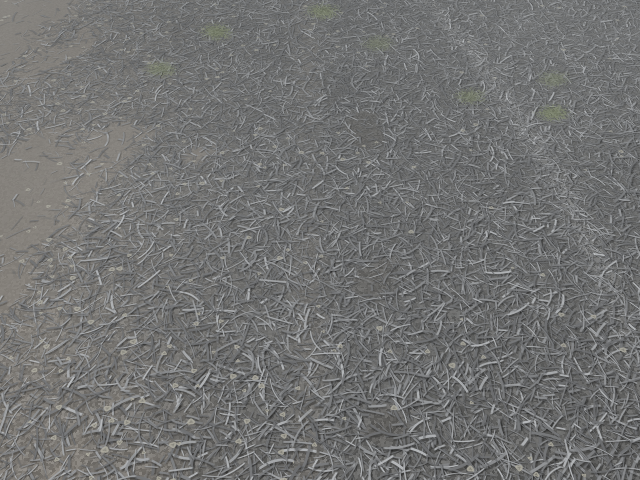
Give the GLSL for this texture, as a Shadertoy shader.

```glsl
const vec3 SOIL = vec3(0.515, 0.495, 0.468);
const vec3 LITTER = vec3(0.395, 0.395, 0.390);
const vec3 STRAW_DARK = vec3(0.425, 0.430, 0.437);
const vec3 STRAW_PALE = vec3(0.735, 0.745, 0.755);
const vec3 CHIP = vec3(0.69, 0.68, 0.63);
const vec3 WEED = vec3(0.46, 0.50, 0.35);
const vec3 HAZE = vec3(0.525, 0.538, 0.545);
const float TILT = 0.5;            // how strongly the ground recedes
const int STRAW_LAYERS = 10;
const float STRAW_CELL = 0.042;
const float STRAW_HALF_WIDTH = 0.0021;
const float SHADOW = 0.24;
const float CHIP_CELL = 0.045;
const float GRAIN_SIZE = 0.006;
const int HOLLOWS = 3;
const int WEEDS = 7;

vec4 hash4(vec2 p) {
    vec4 q = fract(p.xyxy * vec4(0.1031, 0.1030, 0.0973, 0.1099));
    q += dot(q, q.wzxy + 33.33);
    return fract((q.xxyz + q.yzzw) * q.zywx);
}

mat2 turn(float a) {
    float c = cos(a), s = sin(a);
    return mat2(c, s, -s, c);
}

// Layered sines, roughly -0.9 to 0.9
float waves(vec2 p) {
    float sum = 0.0, amp = 0.5;
    for (int i = 0; i < 5; i++) {
        sum += amp * sin(p.x + 1.6 * sin(p.y + float(i)));
        p = turn(1.1) * p * 1.9 + 2.3;
        amp *= 0.55;
    }
    return sum;
}

// Cellular grain: shade of the nearest scattered point
float grain(vec2 p) {
    vec2 cell = floor(p);
    float nearest = 9.0, shade = 0.0;
    for (int j = -1; j <= 1; j++)
    for (int i = -1; i <= 1; i++) {
        vec2 id = cell + vec2(i, j);
        vec4 h = hash4(id);
        float d = length(id + h.xy - p);
        if (d < nearest) { nearest = d; shade = h.z; }
    }
    return shade;
}

// Coverage of a thin band, keeping its area when below pixel size
float band(float d, float w, float blur) {
    float core = 1.0 - smoothstep(max(w - blur, 0.0), w + blur, d);
    return core * min(1.0, 2.0 * w / (w + blur));
}

// One layer of randomly turned, slightly bent stalks with shadows
vec3 addStraw(vec3 col, vec2 ground, float layer, float cover, vec2 pixel) {
    mat2 spin = turn(layer * 0.73);
    vec2 p = spin * ground + layer * 3.17;
    vec2 cell = floor(p / STRAW_CELL);
    for (int j = -1; j <= 1; j++)
    for (int i = -1; i <= 1; i++) {
        vec2 id = cell + vec2(i, j);
        vec4 h = hash4(id + layer * 57.0);
        vec4 k = hash4(id + layer * 31.0 + 400.0);
        float shown = smoothstep(-0.04, 0.04, cover - h.z);
        float angle = h.w * 6.2832;
        vec2 axis = vec2(cos(angle), sin(angle));
        vec2 normal = vec2(-axis.y, axis.x);
        vec2 q = p - (id + h.xy) * STRAW_CELL;
        float along = dot(q, axis);
        float across = dot(q, normal) + (k.x - 0.5) * 14.0 * along * along;
        float halfLen = STRAW_CELL * mix(0.25, 0.9, k.y * k.y);
        float w = STRAW_HALF_WIDTH * mix(0.5, 1.5, k.z * k.z);
        float blur = 0.65 * length((normal * spin) * pixel);
        float ends = 1.0 - smoothstep(halfLen - 0.003, halfLen + 0.003, abs(along));
        float side = dot(normal * spin, vec2(0.6, -0.8)) * w * 1.8;
        float shade = band(abs(across - side), w * 1.5, blur * 1.3);
        col *= 1.0 - SHADOW * shade * ends * shown;
        vec3 tone = mix(STRAW_DARK, STRAW_PALE, k.w * k.w);
        col = mix(col, tone, band(abs(across), w, blur) * ends * shown * 0.95);
    }
    return col;
}

// Pale round husks with a duller centre
vec3 addChips(vec3 col, vec2 ground, float amount, float blur) {
    vec2 cell = floor(ground / CHIP_CELL);
    for (int j = -1; j <= 1; j++)
    for (int i = -1; i <= 1; i++) {
        vec2 id = cell + vec2(i, j);
        vec4 h = hash4(id + 913.0);
        vec2 q = ground - (id + h.xy) * CHIP_CELL;
        float r = mix(0.004, 0.0085, h.w);
        float d = length(q * vec2(1.0, 1.2)) + 0.001 * sin(3.0 * atan(q.y, q.x) + 9.0 * h.x);
        float disc = 1.0 - smoothstep(r - blur, r + blur, d);
        float centre = 1.0 - smoothstep(0.0, r * 0.7, d);
        col = mix(col, CHIP * (1.0 - 0.22 * centre), disc * step(h.z, amount) * 0.85);
    }
    return col;
}

void mainImage(out vec4 fragColor, in vec2 fragCoord) {
    vec2 uv = fragCoord / iResolution.xy;
    float aspect = iResolution.x / iResolution.y;

    // Receding ground plane and its pixel footprint
    float s = 1.0 - TILT * uv.y;
    vec2 ground = vec2((uv.x - 0.5) * aspect, uv.y) / s;
    vec2 pixel = vec2(1.0 / s, 1.0 / (s * s)) / iResolution.y;

    // Bare soil, wheel tracks and hollows
    float left = 1.0 - smoothstep(0.0, 0.52, uv.x);
    float patches = waves(turn(0.45) * ground * vec2(5.5, 3.5) + 1.0);
    float bare = smoothstep(0.0, 0.4, left - 0.74 + 0.75 * patches);
    float drop = 1.0 - uv.y;
    float trackX = 0.667 + 0.66 * drop - 0.31 * drop * drop;
    float track = exp(-pow((uv.x - trackX) / (0.030 * s), 2.0)) * smoothstep(0.1, 0.5, uv.y);
    float rut = exp(-pow((uv.x - 0.48) / 0.028, 2.0)) * (0.7 + 0.5 * patches);
    float hollow = 0.0;
    for (int i = 0; i < HOLLOWS; i++) {
        vec2 c = vec2(0.60 - 0.015 * float(i), 0.12 + 0.30 * float(i));
        vec2 q = (uv - c) / vec2(0.042, 0.055);
        hollow = max(hollow, 1.0 - smoothstep(0.3, 1.1, length(q) + 0.35 * waves(ground * 28.0)));
    }

    // Ground under the stalks
    float speck = grain(ground / GRAIN_SIZE) - 0.5;
    float open = clamp(0.75 * left + bare + 0.4 * rut + 0.25 * hollow, 0.0, 1.0);
    vec3 col = mix(LITTER, SOIL, open) + speck * mix(0.16, 0.05, bare) * s;
    col *= 1.0 - 0.10 * hollow;

    float cover = mix(0.92, 0.55, left) * (1.0 - 0.92 * bare) * (1.0 - 0.75 * hollow);
    cover -= 0.22 * rut;
    for (int n = 0; n < STRAW_LAYERS; n++)
        col = addStraw(col, ground, float(n), cover, pixel);

    float chips = 0.08 + 0.34 * smoothstep(0.8, 0.1, uv.x) * (1.0 - 0.7 * uv.y) * (1.0 - 0.7 * bare);
    col = addChips(col, ground, chips, 0.7 * pixel.y);
    col += track * (0.055 + 0.10 * speck);

    // Small weeds far off
    for (int i = 0; i < WEEDS; i++) {
        vec4 h = hash4(vec2(float(i) * 7.0, 23.0));
        vec2 q = (uv - vec2(0.22 + 0.70 * h.x, 0.76 + 0.22 * h.y)) / vec2(0.026, 0.018);
        float tuft = 1.0 - smoothstep(0.3, 1.2, length(q) - 0.6 * speck);
        col = mix(col, WEED + 0.12 * speck, tuft * mix(0.35, 0.75, h.z));
    }

    // Distance haze and broad light
    col = mix(col, HAZE, 0.30 * uv.y);
    col += 0.018 * waves(ground * 2.2 + 4.0);
    fragColor = vec4(clamp(col, 0.0, 1.0), 1.0);
}
```
